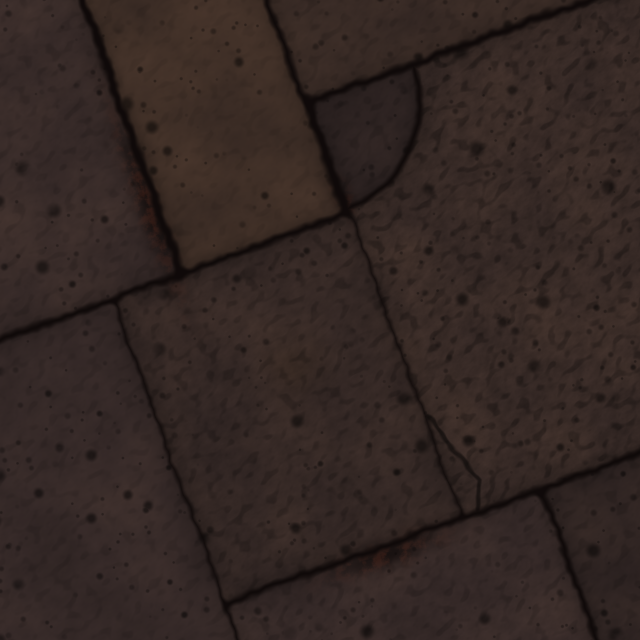
Give the GLSL for this texture, as a Shadertoy shader.

```glsl
// Dark, worn stone paving: tilted slabs with sooty joints, pits and rusty dirt.

const int SLAB_COUNT = 8;
const float TILT = 0.349;
const vec3 GREY_STONE = vec3(0.212, 0.164, 0.158);
const vec3 TAN_STONE = vec3(0.252, 0.187, 0.153);
const vec3 JOINT_SOOT = vec3(0.058, 0.036, 0.034);
const vec3 RUST = vec3(0.215, 0.095, 0.065);

// Slab rectangles in tilted space: min corner, max corner
const vec4 SLABS[SLAB_COUNT] = vec4[](
    vec4(-0.3, 0.444, 0.458, 1.3), vec4(0.468, 0.444, 0.732, 1.3),
    vec4(0.738, 0.629, 1.266, 1.3), vec4(0.743, -0.064, 1.5, 0.621),
    vec4(0.350, -0.064, 0.742, 0.437), vec4(-0.3, -0.6, 0.348, 0.437),
    vec4(0.351, -0.6, 0.873, -0.071), vec4(0.879, -0.6, 1.6, -0.071));

// Slab character: warmth, brightness, roughness
const vec3 CHARACTER[SLAB_COUNT] = vec3[](
    vec3(0.15, 1.03, 0.5), vec3(0.95, 1.0, 0.35),
    vec3(0.6, 0.96, 0.5), vec3(0.4, 0.96, 1.15),
    vec3(0.3, 0.94, 0.85), vec3(0.0, 0.98, 0.45),
    vec3(0.1, 1.02, 0.7), vec3(0.1, 0.85, 0.6));
const vec3 CHIP_CHARACTER = vec3(0.0, 0.84, 0.6);

vec2 hash2(vec2 p) {
    vec3 q = fract(p.xyx * vec3(0.1031, 0.1030, 0.0973));
    q += dot(q, q.yzx + 33.33);
    return fract((q.xx + q.yz) * q.zy);
}

float gradientDot(vec2 cell, vec2 offset) {
    float angle = 6.2832 * hash2(cell).x;
    return dot(vec2(cos(angle), sin(angle)), offset);
}

float gradientNoise(vec2 p) {
    vec2 i = floor(p), f = fract(p);
    vec2 w = f * f * f * (f * (f * 6.0 - 15.0) + 10.0);
    vec2 e = vec2(1.0, 0.0);
    float low = mix(gradientDot(i, f), gradientDot(i + e, f - e), w.x);
    float high = mix(gradientDot(i + e.yx, f - e.yx), gradientDot(i + 1.0, f - 1.0), w.x);
    return 1.4 * mix(low, high, w.y);
}

float fbm(vec2 p) {
    float sum = 0.0, amplitude = 0.55;
    for (int i = 0; i < 4; i++) {
        sum += amplitude * gradientNoise(p);
        p = mat2(1.6, 1.2, -1.2, 1.6) * p + 17.3;
        amplitude *= 0.55;
    }
    return sum;
}

mat2 rotation(float angle) {
    float c = cos(angle), s = sin(angle);
    return mat2(c, -s, s, c);
}

// Depth inside a rounded rectangle, positive inside
float slabDepth(vec2 p, vec4 slab, float radius) {
    vec2 q = abs(p - 0.5 * (slab.xy + slab.zw)) - 0.5 * (slab.zw - slab.xy) + radius;
    return radius - length(max(q, 0.0)) - min(max(q.x, q.y), 0.0);
}

float segmentDistance(vec2 p, vec2 a, vec2 b) {
    vec2 ab = b - a;
    return length(p - a - ab * clamp(dot(p - a, ab) / dot(ab, ab), 0.0, 1.0));
}

float softPatch(vec2 p, vec2 centre, vec2 radii) {
    vec2 q = (p - centre) / radii;
    return exp(-dot(q, q));
}

// Scattered round pits, one candidate per cell
float pits(vec2 p, float cells, float density) {
    vec2 g = p * cells;
    float dark = 0.0;
    for (int k = 0; k < 9; k++) {
        vec2 cell = floor(g) + vec2(k % 3 - 1, k / 3 - 1);
        vec2 seed = hash2(cell + 41.0);
        float radius = mix(0.12, 0.32, seed.y * seed.y);
        float dist = length(g - cell - hash2(cell));
        dark = max(dark, step(seed.x, density) * (1.0 - smoothstep(0.3 * radius, 1.3 * radius, dist)));
    }
    return dark;
}

void mainImage(out vec4 fragColor, in vec2 fragCoord) {
    vec2 uv = fragCoord / iResolution.y;
    vec2 p = rotation(TILT) * uv;
    vec2 wobble = vec2(gradientNoise(uv * 16.0), gradientNoise(uv * 16.0 + 50.0));
    p += 0.004 * wobble + 0.003 * gradientNoise(uv * 55.0);

    // Slab layout: the deepest slab owns the point
    float depth = -1.0;
    vec3 stone = CHARACTER[0];
    for (int i = 0; i < SLAB_COUNT; i++) {
        float d = slabDepth(p, SLABS[i], 0.012);
        if (d > depth) { depth = d; stone = CHARACTER[i]; }
    }

    // Quarter-round chip and a thin sliver let into the large slab
    float chip = length(p - vec2(0.735, 0.625)) - 0.178;
    if (p.x > 0.737 && p.y < 0.625) {
        depth = min(depth, abs(chip) - 0.003);
        if (chip < 0.0) stone = CHIP_CHARACTER;
    }
    vec2 bend = vec2(0.789, -0.022);
    float sliver = min(segmentDistance(p, vec2(0.746, 0.1), bend),
                       segmentDistance(p, bend, vec2(0.77, -0.062)));

    // Stone surface: broad mottling, slanted dimples and pits
    vec2 grain = rotation(0.75) * uv * vec2(0.65, 1.0);
    float mottle = fbm(uv * 7.0 + 3.0);
    float dimples = fbm(grain * 62.0);
    float hollow = smoothstep(0.08, 0.55, gradientNoise(grain * 75.0 + 9.0));
    float pitting = max(pits(uv, 24.0, 0.2), 0.65 * pits(uv + 7.0, 52.0, 0.22));
    float tanStain = softPatch(p, vec2(0.58, 0.243), vec2(0.045));
    float warmth = clamp(stone.x + 0.35 * mottle + 0.6 * tanStain, 0.0, 1.0);
    vec3 color = mix(GREY_STONE, TAN_STONE, warmth) * stone.y;
    color *= 1.0 + 0.2 * mottle + 0.17 * stone.z * dimples - 0.2 * stone.z * hollow;
    color *= 1.0 - 0.48 * pitting * smoothstep(-0.25, 0.2, mottle + 0.1);

    // Rusty dirt gathered along the joints
    float dirt = softPatch(p, vec2(0.449, 0.56), vec2(0.017, 0.13))
               + softPatch(p, vec2(0.614, -0.082), vec2(0.085, 0.018))
               + softPatch(p, vec2(0.739, 0.463), vec2(0.012, 0.03));
    float crumbs = smoothstep(-0.25, 0.35, fbm(uv * 48.0 + 20.0));
    color = mix(color, mix(JOINT_SOOT, RUST, crumbs), 0.7 * min(dirt, 1.0));

    // Sooty joints with softly darkened slab edges
    color *= 1.0 - 0.22 * exp(-max(depth, 0.0) / 0.014);
    color *= 1.0 - 0.5 * (1.0 - smoothstep(0.001, 0.006, sliver));
    color = mix(JOINT_SOOT, color, smoothstep(-0.004, 0.006, depth));
    fragColor = vec4(color, 1.0);
}
```
